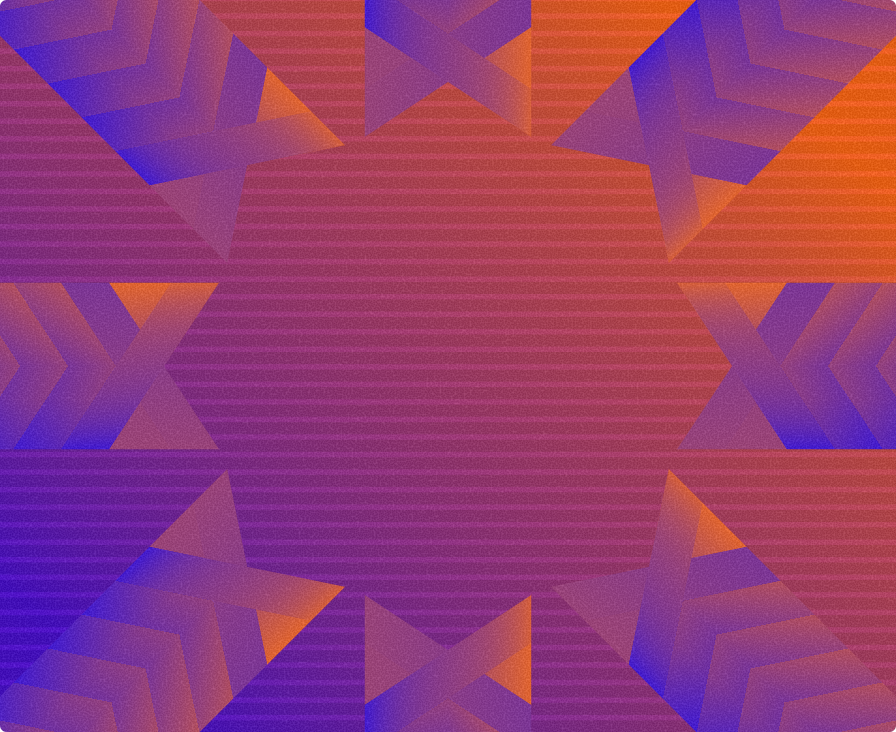
This background is drawn by a Shadertoy shader. Its source:

```glsl
const vec3 DUSK_BLUE = vec3(0.28, 0.07, 0.74);
const vec3 SUNSET_ORANGE = vec3(0.90, 0.37, 0.10);
const vec3 RIBBON_BLUE = vec3(0.24, 0.10, 0.84);
const vec3 RIBBON_ORANGE = vec3(0.93, 0.42, 0.14);
const vec3 LINE_TINT = vec3(0.06, 0.02, 0.07);
const float SECTOR = 0.7853982;      // an eighth of a turn
const float HALF_WIDTH = 0.1137;     // ribbon half width
const float NOTCH = 0.388;           // centre to notch of each ribbon
const float BAND = 0.0655;           // width of arms and chevrons
const float SLANT = 0.66;

// Antialiased coverage of the region where d > 0
float cover(float d, float px) {
    return clamp(d / px + 0.5, 0.0, 1.0);
}

vec2 hash2(vec2 cell) {
    vec3 h = fract(cell.xyx * vec3(0.1031, 0.1030, 0.0973));
    h += dot(h, h.yzx + 33.33);
    return fract((h.xx + h.yz) * h.zy);
}

// Distance to the nearest scattered point
float cellular(vec2 p) {
    vec2 cell = floor(p), local = fract(p);
    float nearest = 2.0;
    for (int y = -1; y <= 1; y++)
    for (int x = -1; x <= 1; x++) {
        vec2 offset = vec2(x, y);
        vec2 delta = offset + hash2(cell + offset + 400.0) - local;
        nearest = min(nearest, dot(delta, delta));
    }
    return sqrt(nearest);
}

float roundedBox(vec2 p, vec2 halfSize, float radius) {
    vec2 q = abs(p) - halfSize + radius;
    return length(max(q, 0.0)) + min(max(q.x, q.y), 0.0) - radius;
}

// Diagonal gradient, gentle in the middle, crossed by thin horizontal lines
vec3 backdrop(vec2 uv, float px) {
    float diagonal = uv.x + uv.y - 1.0;
    float blend = 0.53 + diagonal * (0.48 + 0.30 * diagonal * diagonal);
    float pitch = 0.02396;
    float offLine = abs(fract(uv.y / pitch - 0.32) - 0.5) * pitch;
    float line = cover(0.0037 - offLine, px);
    vec3 base = mix(DUSK_BLUE, SUNSET_ORANGE, clamp(blend, 0.0, 1.0));
    return base + LINE_TINT * (line - 0.3);
}

// Gradient position inside a ribbon: chevrons, then edge triangles and a cross
float ribbonTone(float along, float across, float px) {
    float side = across / HALF_WIDTH;
    float rising = along + SLANT * across - NOTCH;
    float falling = along - SLANT * across - NOTCH;
    float outer = along - SLANT * abs(across) - NOTCH;

    float chevron = fract(outer / BAND);
    float tone = 0.42 + 0.17 * side + 0.16 * (0.5 - chevron);
    tone -= 0.25 * max(-side - 0.4, 0.0);

    float triangle = 0.48 + 0.25 * abs(side) + 0.20 * side;
    tone = mix(tone, triangle, cover(-outer, px));

    float fallingArm = cover(BAND * 0.5 - abs(falling - BAND * 0.5), px);
    tone = mix(tone, 0.44 - 0.08 * side, fallingArm);
    float risingArm = cover(BAND * 0.5 - abs(rising - BAND * 0.5), px);
    float risingTone = 0.45 + side * (0.20 + 0.22 * side * side);
    return mix(tone, risingTone, risingArm);
}

// Eight notched ribbons pointing at the centre; alpha is coverage
vec4 ribbons(vec2 p, float px) {
    float angle = floor(atan(p.y, p.x) / SECTOR + 0.5) * SECTOR;
    vec2 axis = vec2(cos(angle), sin(angle));
    vec2 normal = vec2(-axis.y, axis.x);
    normal *= sign(normal.x + 0.1 * normal.y);   // warm side faces right or up
    float along = dot(p, axis);
    float across = dot(p, normal);
    float notchEdge = (along + SLANT * abs(across) - NOTCH) / 1.2;
    float inside = min(HALF_WIDTH - abs(across), notchEdge);
    float tone = clamp(ribbonTone(along, across, px), 0.0, 1.0);
    return vec4(mix(RIBBON_BLUE, RIBBON_ORANGE, tone), cover(inside, px));
}

void mainImage(out vec4 fragColor, in vec2 fragCoord) {
    float px = 1.0 / iResolution.y;
    vec2 uv = fragCoord / iResolution.xy;
    vec2 p = (fragCoord - 0.5 * iResolution.xy) * px;
    vec2 halfSize = 0.5 * iResolution.xy * px;

    vec3 color = backdrop(uv, px);
    vec4 ribbon = ribbons(p, px);
    color = mix(color, ribbon.rgb, ribbon.a);

    // Fine grain
    color += 0.11 * (cellular(p * 390.0) - 0.45);

    // Rounded corners
    float frame = roundedBox(p, halfSize, 0.009);
    color = mix(color, vec3(1.0), cover(frame, px));
    fragColor = vec4(clamp(color, 0.0, 1.0), 1.0);
}
```
